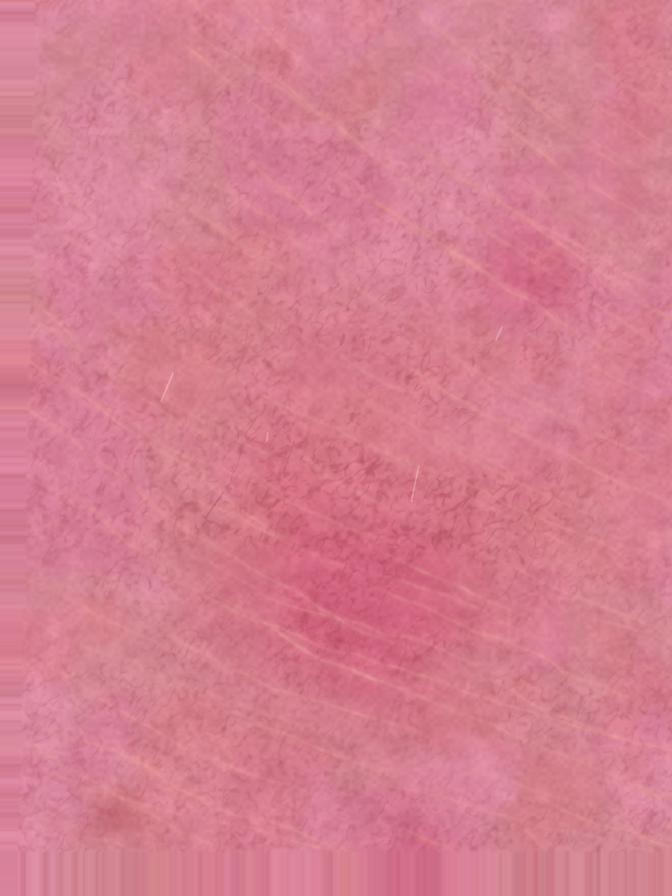
Give the GLSL for this texture, as a WebGL 2 fragment shader.

```glsl
#version 300 es
precision highp float;
// Macro view of pink skin: mottled tone, pale diagonal creases, tiny vessels and stray hairs.

uniform vec2 u_resolution;
out vec4 fragColor;

const vec3 BASE = vec3(0.822, 0.524, 0.574);
const vec3 PINK = vec3(0.858, 0.540, 0.634);
const vec3 MAUVE = vec3(0.840, 0.485, 0.600);
const vec3 SALMON = vec3(0.845, 0.462, 0.498);
const vec3 MAGENTA = vec3(0.815, 0.365, 0.490);
const vec3 CREASE = vec3(0.885, 0.580, 0.585);
const vec3 VESSEL = vec3(0.680, 0.285, 0.340);
const vec3 PALE_HAIR = vec3(0.960, 0.780, 0.770);
const vec3 DARK_HAIR = vec3(0.560, 0.290, 0.400);

float hash(vec2 p) {
    return fract(sin(dot(p, vec2(127.1, 311.7))) * 43758.5453);
}

float noise(vec2 p) {
    vec2 i = floor(p), f = fract(p);
    f = f * f * (3.0 - 2.0 * f);
    return mix(mix(hash(i), hash(i + vec2(1, 0)), f.x),
               mix(hash(i + vec2(0, 1)), hash(i + vec2(1, 1)), f.x), f.y);
}

float fbm(vec2 p) {
    float sum = 0.0, amp = 0.533;
    for (int i = 0; i < 4; i++) {
        sum += amp * noise(p);
        p = mat2(1.6, 1.2, -1.2, 1.6) * p + 7.3;
        amp *= 0.5;
    }
    return sum;
}

mat2 rotation(float a) {
    return mat2(cos(a), sin(a), -sin(a), cos(a));
}

// Soft round patch with a ragged outline
float patchMask(vec2 p, vec2 center, float radius) {
    float d = length(p - center) / radius + 0.9 * (fbm(p * 11.0 + center) - 0.5);
    return exp(-d * d);
}

// Soft, wavy lines falling to the right, each fading in and out
float creases(vec2 p, float slope, float spacing, float width, float seed) {
    float wave = 0.05 * (fbm(p * 4.0 + seed) - 0.5) + 0.008 * (noise(p * 30.0 + seed) - 0.5);
    float c = (p.y + slope * p.x + wave) / spacing;
    float id = floor(c);
    float offset = mix(0.3, 0.7, hash(vec2(id, seed)));
    float d = abs(fract(c) - offset) * spacing / sqrt(1.0 + slope * slope);
    float strength = mix(0.15, 1.0, smoothstep(0.2, 0.8, noise(vec2(p.x * 8.0, id * 7.3 + seed))));
    strength *= 0.45 + 1.1 * noise(p * 70.0 + seed);
    return strength * (0.65 * exp(-d * d / (width * width)) + 0.3 * exp(-d * d / (8.0 * width * width)));
}

// Short soft strokes: contours of stretched noise, cut into pieces
float vessels(vec2 p, float scale, float tilt) {
    vec2 q = rotation(tilt) * p * scale;
    q += 0.6 * vec2(noise(q * 0.8), noise(q * 0.8 + 31.0));
    float contour = abs(noise(q * vec2(1.0, 0.5)) - 0.5);
    float gaps = smoothstep(0.38, 0.72, noise(q * vec2(1.3, 0.9) + 17.0));
    return gaps * (1.0 - smoothstep(0.0, 0.22, contour));
}

float segment(vec2 p, vec2 a, vec2 b, float width, float blur) {
    vec2 pa = p - a, ba = b - a;
    float t = clamp(dot(pa, ba) / dot(ba, ba), 0.0, 1.0);
    return 1.0 - smoothstep(width - blur, width + blur, length(pa - ba * t));
}

vec3 addHairs(vec3 col, vec2 p, float blur) {
    for (int i = 0; i < 6; i++) {
        float k = float(i);
        bool pale = i < 4;
        vec2 start = vec2(0.12, 0.10) + vec2(0.45, 0.58) * vec2(hash(vec2(k, 3.1)), hash(vec2(k, 8.7)));
        float angle = mix(0.8, 1.75, hash(vec2(k, 5.3)));
        float len = mix(0.008, 0.045, hash(vec2(k, 1.9)));
        float mask = segment(p, start, start + len * vec2(cos(angle), sin(angle)), 0.0006, blur);
        col = mix(col, pale ? PALE_HAIR : DARK_HAIR, mask * (pale ? 0.65 : 0.4));
    }
    return col;
}

void main() {
    vec2 p = gl_FragCoord.xy / u_resolution.y;
    float blur = max(1.0 / u_resolution.y, 0.0012);

    // Left and lower borders are stretched into streaks
    p = max(p, vec2(0.018 + 0.02 * p.y, 0.048));

    // Broad mottling
    float leftSide = 0.16 * (0.4 - p.x);
    vec3 col = mix(BASE, PINK, smoothstep(0.42, 0.62, fbm(p * 8.0 + 2.0) + leftSide));
    col = mix(col, MAUVE, 0.75 * smoothstep(0.47, 0.68, fbm(p * 10.0 + 40.0) + leftSide));
    col = mix(col, SALMON, 0.36 * smoothstep(0.48, 0.68, fbm(p * 10.0 + 70.0)));
    float center = patchMask(p, vec2(0.43, 0.46), 0.22);
    col = mix(col, SALMON, 0.68 * center);

    // Flushed patches
    col = mix(col, MAGENTA, 0.85 * patchMask(p, vec2(0.41, 0.33), 0.125));
    col = mix(col, MAGENTA, 0.60 * patchMask(p, vec2(0.58, 0.68), 0.06));
    col = mix(col, MAGENTA, 0.60 * patchMask(p, vec2(0.47, 0.06), 0.06));
    col = mix(col, VESSEL, 0.35 * patchMask(p, vec2(0.13, 0.09), 0.035));

    // Vessels, densest near the middle
    float density = (0.20 + 0.20 * center) * smoothstep(0.2, 0.6, fbm(p * 14.0 + 15.0));
    col = mix(col, VESSEL, density * vessels(p, 135.0, 0.5));
    col = mix(col, VESSEL, 0.9 * density * vessels(p + 3.0, 165.0, 0.95));

    // Creases, flatter towards the bottom
    float slope = 0.45 + 0.60 * p.y;
    col = mix(col, CREASE, 0.50 * creases(p, slope, 0.066, 0.0025, 4.0));
    col = mix(col, CREASE, 0.38 * creases(p, slope - 0.18, 0.058, 0.0022, 23.0));

    col = addHairs(col, p, blur);

    // Fine skin grain
    col += 0.090 * (fbm(p * 48.0) - 0.5) + 0.042 * (noise(p * 220.0) - 0.5);
    fragColor = vec4(clamp(col + 0.004, 0.0, 1.0), 1.0);
}
```
